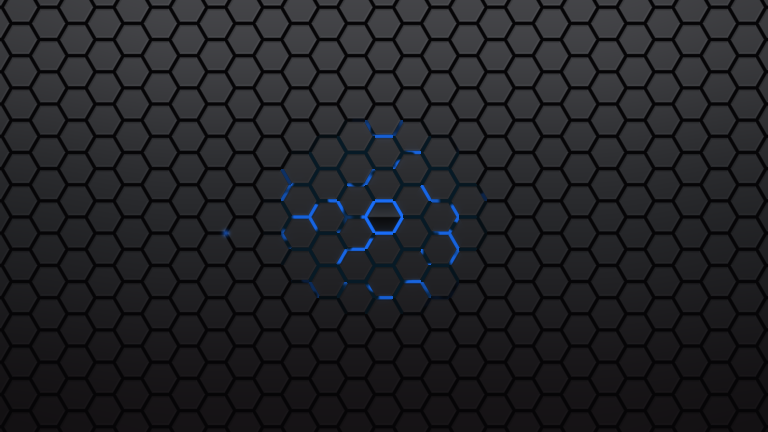
A Shadertoy shader for this background:

```glsl
// A dark wall of bevelled flat-topped hexagons, lit from above, with broken blue
// light leaking through the seams around a glossy central cell.
// Nearest-cell lookup gives seam distance; hashed seam midpoints decide the light.

const float CELL_HEIGHT = 0.0747;          // in canvas heights
const vec2 GRID_CENTER = vec2(0.0, 0.4977);
const vec2 LATTICE = vec2(1.7320508, 1.0);
const vec3 TOP_GREY = vec3(0.262, 0.264, 0.278);
const vec3 MID_GREY = vec3(0.150, 0.154, 0.166);
const vec3 LOW_GREY = vec3(0.084, 0.074, 0.084);
const vec3 SEAM_BLACK = vec3(0.022, 0.021, 0.027);
const vec3 BRIGHT_BLUE = vec3(0.10, 0.42, 0.96);
const vec3 DIM_TEAL = vec3(0.03, 0.17, 0.25);

float hash21(vec2 p) {
    vec3 h = fract(vec3(p.xyx) * 0.1031);
    h += dot(h, h.yzx + 33.33);
    return fract((h.x + h.y) * h.z);
}

float valueNoise(vec2 p) {
    vec2 i = floor(p), f = fract(p);
    f = f * f * (3.0 - 2.0 * f);
    float low = mix(hash21(i), hash21(i + vec2(1, 0)), f.x);
    float high = mix(hash21(i + vec2(0, 1)), hash21(i + vec2(1, 1)), f.x);
    return mix(low, high, f.y);
}

// Centre of the hexagon containing p; cells are one unit tall.
vec2 hexCenter(vec2 p) {
    vec2 a = round(p / LATTICE) * LATTICE;
    vec2 b = (floor(p / LATTICE) + 0.5) * LATTICE;
    return dot(p - a, p - a) < dot(p - b, p - b) ? a : b;
}

// Outward normal of the closest side.
vec2 sideNormal(vec2 local) {
    vec2 a = abs(local);
    vec2 s = vec2(local.x < 0.0 ? -1.0 : 1.0, local.y < 0.0 ? -1.0 : 1.0);
    return a.y > dot(a, vec2(0.8660254, 0.5)) ? vec2(0.0, s.y) : s * vec2(0.8660254, 0.5);
}

vec3 wallColor(float height) {
    vec3 lower = mix(LOW_GREY, MID_GREY, smoothstep(0.0, 0.55, height));
    return mix(lower, TOP_GREY, smoothstep(0.42, 1.0, height));
}

// Gloss on the central cell: pale upper half above a black lower half.
vec3 glossColor(float y, float blur) {
    vec3 upper = mix(vec3(0.20, 0.21, 0.23), vec3(0.12, 0.13, 0.15), clamp(y * 2.2, 0.0, 1.0));
    vec3 lower = mix(vec3(0.035, 0.038, 0.045), vec3(0.09, 0.10, 0.12), clamp(-y * 2.0, 0.0, 1.0));
    return mix(lower, upper, smoothstep(-blur, blur, y));
}

// x: bright blue strength, y: dim teal strength for one seam.
vec2 seamLight(vec2 p, vec2 midpoint) {
    vec2 id = round(midpoint * vec2(4.0 / LATTICE.x, 4.0));
    float chance = hash21(id + 71.0);
    float radius = length((midpoint + vec2(0.15, 0.0)) * vec2(0.93, 1.05));
    float area = smoothstep(3.35, 2.55, radius);
    float breaks = smoothstep(0.28, 0.62, valueNoise(p * 3.7 + 19.0));
    float lit = step(0.36 + 0.09 * radius, chance) * breaks * area;
    float ring = 1.0 - step(0.6, length(midpoint));
    return vec2(max(lit * mix(1.0, 0.8, radius / 3.4), ring), area);
}

void mainImage(out vec4 fragColor, in vec2 fragCoord) {
    vec2 canvas = (fragCoord - vec2(0.5 * iResolution.x, 0.0)) / iResolution.y;
    vec2 p = (canvas - GRID_CENTER) / CELL_HEIGHT;
    float pixel = 1.0 / (iResolution.y * CELL_HEIGHT);

    // Cell geometry
    vec2 center = hexCenter(p);
    vec2 local = p - center;
    vec2 normal = sideNormal(local);
    float depth = 0.5 - dot(local, normal);
    bool isCore = length(center) < 0.1;

    // Cell face with a thin lit rim and a soft shadow at the seam
    vec3 face = wallColor(canvas.y);
    face *= 1.0 - 0.12 * smoothstep(0.45, 0.95, abs(canvas.x));
    face *= 1.0 + 0.06 * local.y;
    if (isCore) face = glossColor(local.y, pixel);
    float rim = smoothstep(0.04, 0.07, depth) * smoothstep(0.13, 0.08, depth);
    face *= 1.0 + 0.16 * rim * dot(normal, vec2(0.45, -0.9));
    float cover = smoothstep(0.045 - 0.6 * pixel, 0.055 + 0.8 * pixel, depth);
    vec3 color = mix(SEAM_BLACK, face, cover);

    // Light leaking through the seams
    vec2 light = seamLight(p, center + 0.5 * normal);
    float line = 1.0 - smoothstep(0.045 - 0.5 * pixel, 0.055 + 0.7 * pixel, depth);
    float halo = exp(-depth * 13.0);
    color = mix(color, DIM_TEAL, light.y * line * 0.55);
    color = mix(color, BRIGHT_BLUE, light.x * line * 0.88);
    color += BRIGHT_BLUE * halo * light.x * 0.13;

    // Stray spark far to the left
    vec2 spark = p - vec2(-4.9, -0.5);
    color += BRIGHT_BLUE * 0.6 * exp(-dot(spark, spark) * 90.0);

    fragColor = vec4(color, 1.0);
}
```
